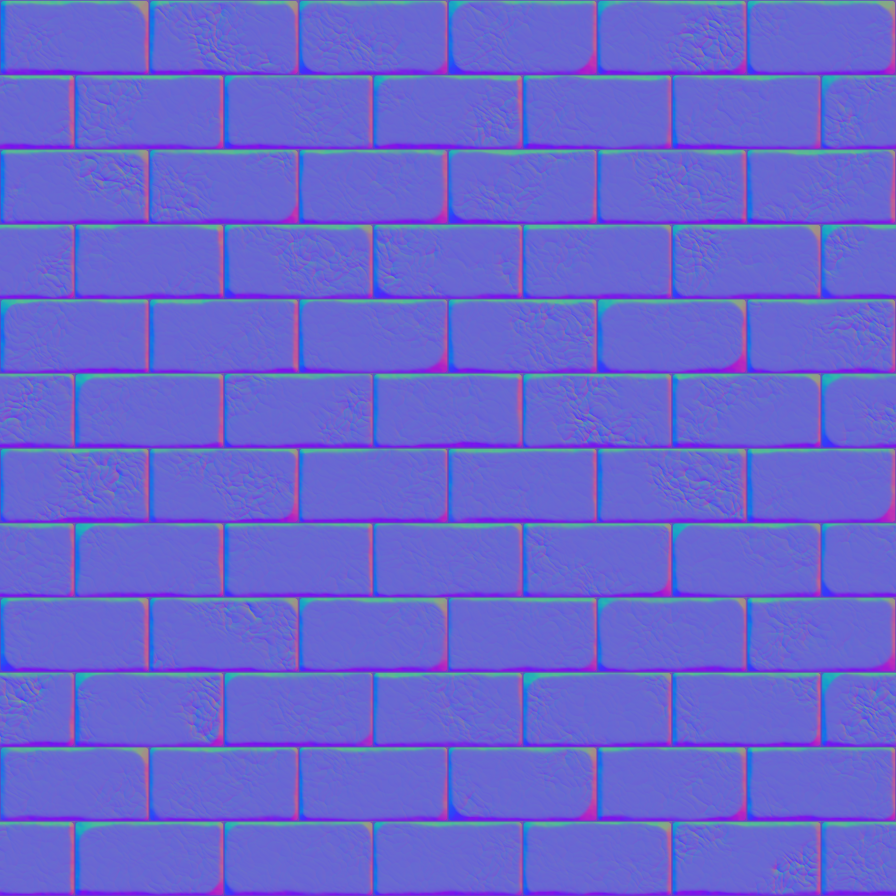
Give the GLSL for this texture map, as a Shadertoy shader.

```glsl
const vec2 GRID = vec2(6.0, 12.0);          // bricks across, courses down
const vec2 HALF_BRICK = vec2(0.987, 0.488); // brick half size, course height = 1
const vec3 FLAT_COLOR = vec3(0.41, 0.405, 0.825);
const vec3 JOINT_COLOR = vec3(0.40, 0.26, 0.74);

vec2 hash22(vec2 p) {
    vec3 a = fract(vec3(p.xyx) * vec3(0.1031, 0.1030, 0.0973));
    a += dot(a, a.yzx + 33.33);
    return fract((a.xx + a.yz) * a.zy);
}

// Squared distance to the nearest scattered point
float cellular(vec2 p) {
    vec2 cell = floor(p), f = fract(p);
    float nearest = 2.0;
    for (int y = -1; y <= 1; y++)
        for (int x = -1; x <= 1; x++) {
            vec2 offset = vec2(x, y);
            vec2 d = offset + hash22(cell + offset) - f;
            nearest = min(nearest, dot(d, d));
        }
    return nearest;
}

float layeredSines(vec2 p, vec2 phase) {
    float sum = 0.0, amplitude = 0.5;
    for (int i = 0; i < 4; i++) {
        sum += amplitude * sin(p.x + phase.x + 1.3 * sin(p.y + phase.y));
        p = mat2(1.2, 1.5, -1.5, 1.2) * p;
        phase = phase.yx * 1.7;
        amplitude *= 0.5;
    }
    return sum;
}

float roundedBox(vec2 p, vec2 halfSize, float radius) {
    vec2 q = abs(p) - halfSize + radius;
    return length(max(q, 0.0)) + min(max(q.x, q.y), 0.0) - radius;
}

// Ramp that starts softly and then keeps a slope of one
float softRamp(float d, float softness) {
    return softness * log(1.0 + exp(min(d / softness, 30.0)));
}

// Flat face of the brick; each corner is worn by its own amount
float faceDistance(vec2 p, vec2 seed) {
    vec2 r = hash22(seed * 91.0 + sign(p) * vec2(3.0, 7.0) + 20.0);
    float radius = 0.07 + 0.27 * r.x * r.x * r.x;
    float ragged = layeredSines(p * 3.0, seed * 40.0);
    float chipped = layeredSines(p * 9.0, seed.yx * 70.0);
    float inset = 0.034 + 0.028 * ragged + 0.011 * chipped;
    return roundedBox(p, HALF_BRICK, radius) + inset;
}

// Pits and scratches gathered in patches
float surfaceRelief(vec2 p, vec2 seed) {
    vec2 shift = seed * 60.0;
    float patchMask = smoothstep(-0.35, 0.7, layeredSines(p * 2.6, shift));
    float roughness = 0.14 + mix(0.2, 1.1, seed.x * seed.x) * patchMask;
    vec2 bent = p + 0.07 * vec2(layeredSines(p * 7.0, shift.yx), layeredSines(p.yx * 6.0, shift));
    vec2 slanted = mat2(0.8, 0.6, -0.6, 0.8) * bent * vec2(1.0, 1.35);
    float pits = cellular(slanted * 5.0 + shift) * 0.022 + cellular(slanted * 11.0 + shift.yx) * 0.018;
    float swell = 0.002 * layeredSines(p * vec2(3.0, 5.0), shift.yx);
    return swell - pits * roughness;
}

float brickHeight(vec2 p, vec2 seed) {
    float d = faceDistance(p, seed);
    float steepness = 1.0 + 0.35 * layeredSines(p * 1.8, seed.yx * 30.0);
    float rim = steepness * softRamp(d, 0.011) + 0.22 * softRamp(d, 0.035);
    return surfaceRelief(p, seed) * smoothstep(0.06, -0.06, d) - rim;
}

vec2 outwardSlope(vec2 p, vec2 seed, float stepSize) {
    vec2 e = vec2(stepSize, 0.0);
    vec2 rise = vec2(brickHeight(p + e.xy, seed) - brickHeight(p - e.xy, seed),
                     brickHeight(p + e.yx, seed) - brickHeight(p - e.yx, seed));
    return -rise / (2.0 * stepSize);
}

vec3 slopeColor(vec2 slope) {
    slope *= 1.2 / max(1.0, length(slope));
    return FLAT_COLOR
         + slope.x * vec3(0.28, -0.04, -0.13)
         + slope.y * vec3(-0.06, 0.27, -0.14)
         - length(slope) * vec3(0.0, 0.0, 0.06);
}

void mainImage(out vec4 fragColor, in vec2 fragCoord) {
    // Running bond: every other course moves by half a brick
    vec2 wall = fragCoord / iResolution.xy * GRID;
    float course = floor(wall.y);
    wall.x += 0.5 * (1.0 - mod(course, 2.0));
    vec2 id = mod(floor(wall), GRID);
    vec2 p = (fract(wall) - 0.5) * vec2(2.0, 1.0);
    vec2 seed = hash22(id + 5.0);

    // Relief as direction colours, then the hairline joints
    vec3 color = slopeColor(outwardSlope(p, seed, 0.01));
    float pixel = GRID.y / iResolution.y;
    float outline = roundedBox(p, HALF_BRICK, 0.04);
    float joint = smoothstep(-0.5 * pixel, 0.5 * pixel, outline);
    color = mix(color, JOINT_COLOR, 0.7 * joint);
    fragColor = vec4(clamp(color, 0.0, 1.0), 1.0);
}
```
